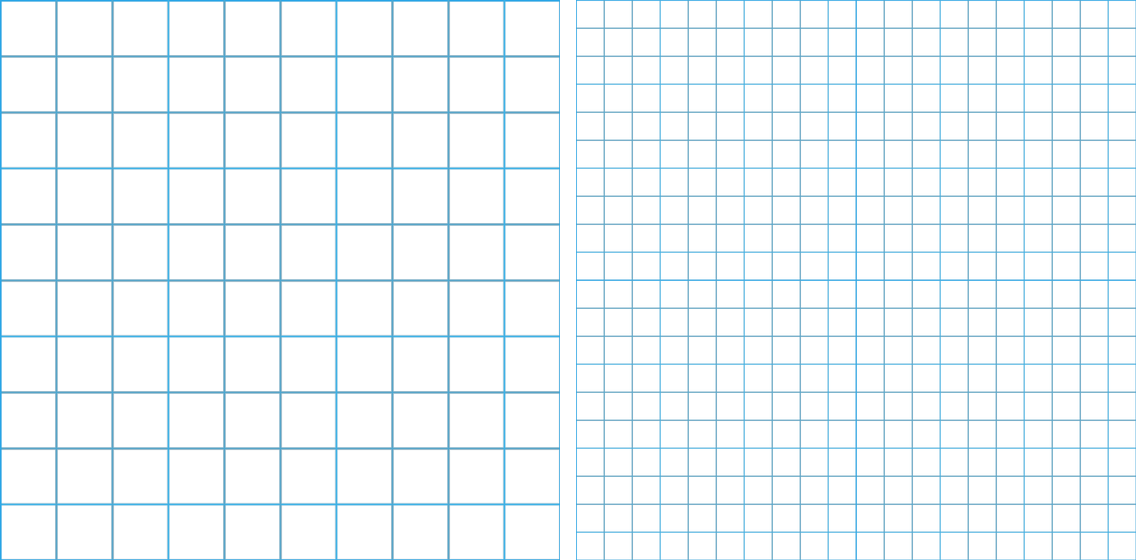
Left: one tile. Right: repeated 2 by 2.
Write a Shadertoy shader that draws this pattern.

```glsl
// Squared paper: a ten by ten grid of thin blue lines on white.
// Each line is a blue core over a soft grey fringe; the fringe and the
// crispness follow a three-line cycle, and the border line is brightest.
#define CELLS 10.0
#define LINE_SHIFT 0.0008
#define CORE_HALF 0.0015
#define FRINGE_HALF 0.0024
#define SOFTNESS 0.0018
#define PAPER vec3(1.0)
#define FRINGE_GREY vec3(0.70, 0.76, 0.79)
#define CRISP_BLUE vec3(0.23, 0.69, 0.90)
#define DULL_BLUE vec3(0.33, 0.64, 0.78)
#define BORDER_BLUE vec3(0.14, 0.64, 0.90)

// Share of a filter window around d that a band of the given half width covers
float bandCoverage(float d, float halfWidth, float window) {
    float overlap = min(d + 0.5 * window, halfWidth) - max(d - 0.5 * window, -halfWidth);
    return clamp(overlap / window, 0.0, 1.0);
}

// One family of parallel lines: rgb is the core colour, a its coverage
vec4 gridLine(float position, float window, out float fringe) {
    float cell = (position - LINE_SHIFT) * CELLS + 0.5;
    float index = mod(floor(cell), CELLS);
    float d = (fract(cell) - 0.5) / CELLS;

    // Line character repeats every third line
    float phase = mod(index, 3.0);
    float dull = step(0.5, phase);
    float border = 1.0 - step(0.5, index);

    float fringeSide = 0.0005 * (phase - 1.0);
    fringe = bandCoverage(d - fringeSide, FRINGE_HALF, window) * mix(0.6, 0.9, dull);

    float core = bandCoverage(d, CORE_HALF * (1.0 + 0.3 * border), window);
    vec3 ink = mix(mix(CRISP_BLUE, DULL_BLUE, dull), BORDER_BLUE, border);
    return vec4(ink, core);
}

void mainImage(out vec4 fragColor, in vec2 fragCoord) {
    vec2 uv = fragCoord / iResolution.xy;
    vec2 window = max(1.0 / iResolution.xy, vec2(SOFTNESS));

    float fringeX, fringeY;
    vec4 vertical = gridLine(uv.x, window.x, fringeX);
    vec4 horizontal = gridLine(1.0 - uv.y, window.y, fringeY);

    // Paper, grey fringes, then blue cores
    vec3 color = mix(PAPER, FRINGE_GREY, max(fringeX, fringeY));
    color = mix(color, horizontal.rgb, horizontal.a);
    color = mix(color, vertical.rgb, vertical.a);

    // Crossings are a little more saturated
    color = mix(color, CRISP_BLUE, 0.5 * vertical.a * horizontal.a);
    fragColor = vec4(color, 1.0);
}
```
